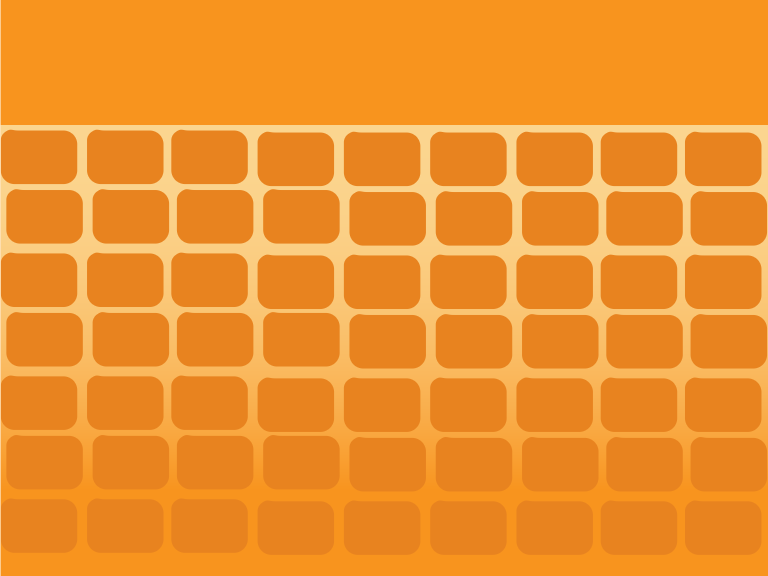
This background is drawn by a Shadertoy shader. Its source:

```glsl
const vec3 ORANGE = vec3(0.973, 0.580, 0.118);
const vec3 BRICK = vec3(0.910, 0.514, 0.122);
const vec3 CREAM = vec3(0.985, 0.835, 0.560);
const vec3 EDGE = vec3(1.0, 0.90, 0.76);

const int COLUMNS = 9;
const int ROWS = 7;
const vec2 HALF_BRICK = vec2(0.0664, 0.0465);
const float NUDGE = 0.0035;

// Antialiased coverage of a signed distance
float coverage(float dist, float pixel) {
    return clamp(0.5 - dist / pixel, 0.0, 1.0);
}

float roundedBox(vec2 p, vec2 halfSize, float radius) {
    vec2 q = abs(p) - halfSize + radius;
    return length(max(q, 0.0)) + min(max(q.x, q.y), 0.0) - radius;
}

// Brick with a tighter, slightly raised upper left corner
float brickShape(vec2 p, vec2 halfSize) {
    float along = (p.x + halfSize.x - 0.017) / 0.007;
    float bump = 0.0014 * exp(-along * along);
    p.y -= bump * step(0.0, p.y);
    float radius = p.x < 0.0 && p.y > 0.0 ? 0.017 : 0.024;
    return roundedBox(p, halfSize, radius);
}

// Alternate rows shift sideways; some columns sit closer or lower
vec2 brickCenter(int column, int row) {
    float odd = float(row % 2);
    float closer = float(column >= 2) + float(column >= 7) + float(column >= 8);
    float lower = float(column >= 3 + row % 2);
    float x = 0.0677 + 0.1498 * float(column) + 0.0097 * odd - NUDGE * closer;
    float y = 0.7269 - 0.2134 * float(row / 2) - 0.1033 * odd - NUDGE * lower;
    return vec2(x, y);
}

float wallDistance(vec2 p) {
    float dist = 1.0;
    for (int row = 0; row < ROWS; row++) {
        for (int column = 0; column < COLUMNS; column++) {
            dist = min(dist, brickShape(p - brickCenter(column, row), HALF_BRICK));
        }
    }
    return dist;
}

// Cream mortar fading down into orange, below a plain band
vec3 mortar(float y, float top, float bottom, float pixel) {
    float rise = clamp((y - bottom) / (top - bottom), 0.0, 1.0);
    float glow = 1.0 - pow(1.0 - rise, 2.1);
    return mix(ORANGE, CREAM, glow * coverage(y - top, pixel));
}

void mainImage(out vec4 fragColor, in vec2 fragCoord) {
    float pixel = 1.0 / iResolution.y;
    vec2 p = fragCoord * pixel;

    vec3 color = mortar(p.y, 0.783, 0.149, pixel);
    color = mix(color, BRICK, coverage(wallDistance(p), pixel));

    // Thin pale sliver along the left side
    color = mix(color, EDGE, coverage(p.x - 0.0012, pixel));

    fragColor = vec4(color, 1.0);
}
```
